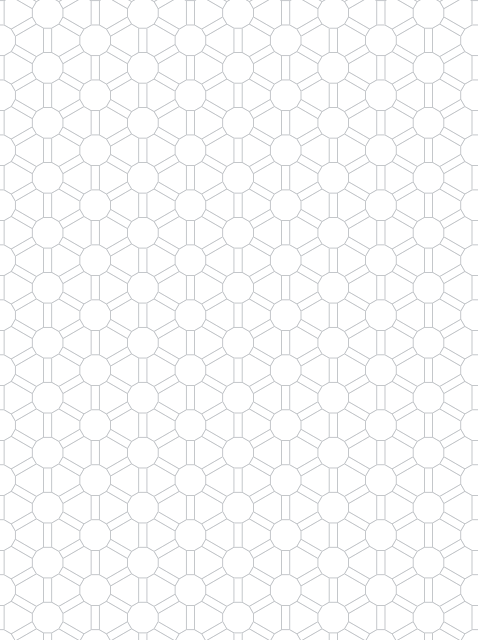
Give the GLSL for this pattern, as a Shadertoy shader.

```glsl
const float PITCH = 0.0859;               // centre spacing, in canvas heights
const vec2 ORIGIN = vec2(0.0, 0.0780);    // one lattice centre
const float APOTHEM = 0.279;              // dodecagon inradius, in pitches
const float LINE_WIDTH = 0.00117;         // in canvas heights
const vec3 PAPER = vec3(1.0);
const vec3 INK = vec3(0.69, 0.705, 0.725);

const float PI = 3.14159265;
const float SECTOR = PI / 3.0;
const float HALF_SIDE = APOTHEM * 0.267949; // apothem * tan(15 deg)

// Offset from the nearest centre of a triangular lattice with unit spacing
vec2 nearestCentre(vec2 p) {
    vec2 cell = vec2(sqrt(3.0), 1.0);
    vec2 a = mod(p + 0.5 * cell, cell) - 0.5 * cell;
    vec2 b = mod(p, cell) - 0.5 * cell;
    return dot(a, a) < dot(b, b) ? a : b;
}

// Fold into one sector: x runs towards a neighbour, y is across, mirrored
vec2 foldSector(vec2 p) {
    float angle = atan(p.x, p.y);
    angle = mod(angle + 0.5 * SECTOR, SECTOR) - 0.5 * SECTOR;
    return length(p) * vec2(cos(angle), abs(sin(angle)));
}

float dodecagonOutline(vec2 q) {
    float facing = max(q.x, dot(q, vec2(cos(PI / 6.0), sin(PI / 6.0))));
    return abs(facing - APOTHEM);
}

// Edge of the band joining two neighbouring dodecagons
float bandEdge(vec2 q) {
    return length(vec2(max(APOTHEM - q.x, 0.0), q.y - HALF_SIDE));
}

// Share of a pixel covered by a line, also for lines thinner than a pixel
float lineCoverage(float dist, float pixel) {
    float overlap = 0.5 * (LINE_WIDTH + pixel) - dist;
    return clamp(overlap, 0.0, min(LINE_WIDTH, pixel)) / pixel;
}

void mainImage(out vec4 fragColor, in vec2 fragCoord) {
    float pixel = 1.0 / iResolution.y;
    vec2 p = (fragCoord * pixel - ORIGIN) / PITCH;
    vec2 q = foldSector(nearestCentre(p));

    float dist = min(dodecagonOutline(q), bandEdge(q)) * PITCH;
    fragColor = vec4(mix(PAPER, INK, lineCoverage(dist, pixel)), 1.0);
}
```
